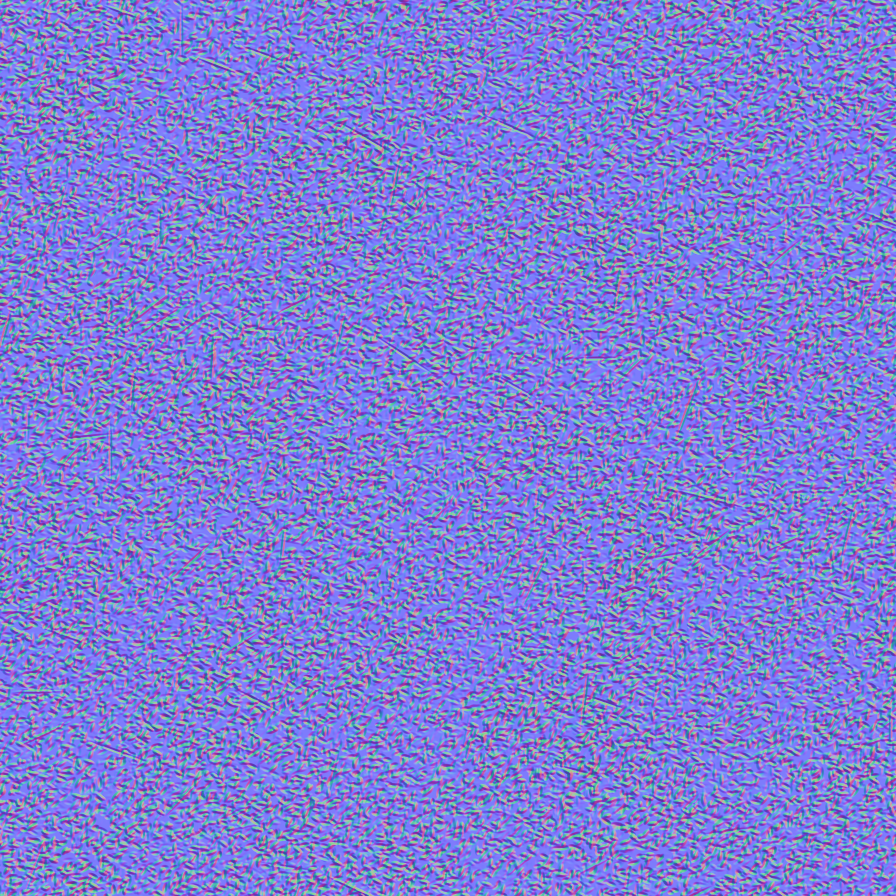
A WebGL 2 fragment shader for this texture map:

```glsl
#version 300 es
precision highp float;
precision highp int;
// Tangent-space normal map of a finely wrinkled, lightly scratched surface.

uniform vec2 u_resolution;
out vec4 outColor;

// Lengths are fractions of the canvas height, angles are radians.
const float GRAIN_LENGTH = 0.0085;
const float GRAIN_WIDTH = 0.0032;
const int GRAINS_PER_CELL = 3;
const float SCRATCH_LENGTH = 0.05;
const float SCRATCH_WIDTH = 0.0027;
const int SCRATCHES_PER_CELL = 2;
const float SCRATCH_DENSITY = 0.22;
const float SCRATCH_STRENGTH = 1.0;
const float MAIN_ANGLE = 0.5;
const float ANGLE_SPREAD = 2.2;
const float STEEPNESS = 14.5;
const float PATCHINESS = 0.13;
const vec2 STEEP_SIDE = vec2(0.6, 0.8);
const float STEEP_SIDE_GAIN = 0.38;
const vec2 TILT = vec2(0.03, 0.04);
const vec3 CONTRAST = vec3(0.67, 0.67, 0.95);
const vec3 MEAN_NORMAL = vec3(0.0, 0.0, 0.57);
const int SAMPLES = 2;

// Four independent random values in 0..1 (integer PCG hash).
vec4 hash4(ivec4 key) {
    uvec4 v = uvec4(key) * 1664525u + 1013904223u;
    v += v.yzxy * v.wxyz;
    v ^= v >> 16u;
    v += v.yzxy * v.wxyz;
    return vec4(v >> 8u) * exp2(-24.0);
}

// Slope of one smooth elliptical ridge, measured from its centre.
vec2 ridgeSlope(vec2 offset, float angle, float len, float width) {
    vec2 along = vec2(cos(angle), sin(angle));
    vec2 across = vec2(-along.y, along.x);
    float u = dot(offset, along) / len;
    float v = dot(offset, across) / width;
    float falloff = max(0.0, 1.0 - u * u - v * v);
    return -falloff * falloff * (v * across + u * width / len * along);
}

// Sum of randomly turned ridges and grooves scattered over a cell grid.
vec2 scatterSlope(vec2 p, float len, float width, int count, float density, int seed) {
    vec2 grid = p / len;
    ivec2 home = ivec2(floor(grid));
    vec2 slope = vec2(0.0);
    for (int y = -1; y <= 1; y++) {
        for (int x = -1; x <= 1; x++) {
            ivec2 cell = home + ivec2(x, y);
            for (int i = 0; i < count; i++) {
                vec4 rnd = hash4(ivec4(cell + 1000, i + 1, seed));
                vec2 offset = (grid - vec2(cell) - rnd.xy) * len;
                float pick = fract(rnd.w * 64.0);
                if (pick > density || dot(offset, offset) > len * len) continue;
                float angle = MAIN_ANGLE + (rnd.z - 0.5) * ANGLE_SPREAD;
                float ridgeLen = len * mix(0.5, 1.0, pick / density);
                float height = 2.0 * rnd.w - 1.0;
                height *= 1.3 * abs(height);
                slope += height * ridgeSlope(offset, angle, ridgeLen, width);
            }
        }
    }
    return slope;
}

// Slow change in roughness from layered sines.
float roughness(vec2 p) {
    float wave = sin(17.0 * p.x + 9.0 * p.y + 2.0 * sin(11.0 * p.y))
               + sin(23.0 * p.y - 13.0 * p.x + 2.0 * sin(19.0 * p.x));
    return 1.0 + PATCHINESS * wave;
}

vec3 surfaceNormal(vec2 p) {
    vec2 grains = scatterSlope(p, GRAIN_LENGTH, GRAIN_WIDTH, GRAINS_PER_CELL, 1.0, 3);
    vec2 scratches = scatterSlope(p, SCRATCH_LENGTH, SCRATCH_WIDTH,
                                  SCRATCHES_PER_CELL, SCRATCH_DENSITY, 17);
    vec2 lean = -STEEPNESS * (grains * roughness(p) + SCRATCH_STRENGTH * scratches);

    // Flanks that face the steep side stand steeper than the others.
    float facing = dot(lean, STEEP_SIDE) / (1.0 + length(lean));
    lean = lean * (1.0 + STEEP_SIDE_GAIN * facing) - TILT;
    return normalize(vec3(lean, 1.0));
}

void main() {
    // Average several normals per pixel for smooth edges.
    vec3 normal = vec3(0.0);
    for (int j = 0; j < SAMPLES; j++) {
        for (int i = 0; i < SAMPLES; i++) {
            vec2 jitter = (vec2(i, j) + 0.5) / float(SAMPLES) - 0.5;
            normal += surfaceNormal((gl_FragCoord.xy + jitter) / u_resolution.y);
        }
    }
    normal /= float(SAMPLES * SAMPLES);

    // Soften towards the mean, then encode as colour.
    normal = mix(MEAN_NORMAL, normal, CONTRAST);
    outColor = vec4(0.5 + 0.5 * normal, 1.0);
}
```
